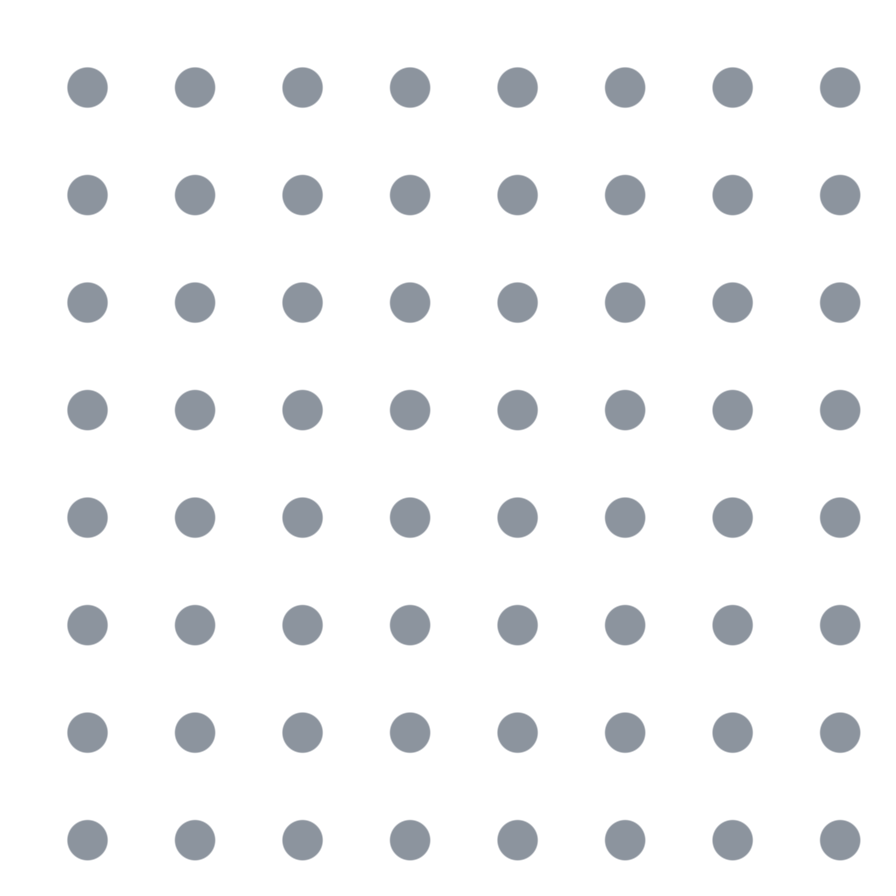
Reproduce this pattern procedurally as a three.js fragment shader.

```glsl
varying vec2 vUv;

// Signed distance to the nearest dot of an 8 by 8 grid
float dotGrid(vec2 p, vec2 firstCentre, float spacing, float radius) {
  vec2 cell = clamp(floor((p - firstCentre) / spacing + 0.5), 0.0, 7.0);
  return length(p - firstCentre - cell * spacing) - radius;
}

void main() {
  vec3 paper = vec3(1.0);
  vec3 slate = vec3(0.55, 0.58, 0.62);

  // Grid sits slightly right of and below the centre
  float dist = dotGrid(vUv, vec2(0.0977, 0.0623), 0.12, 0.0225);

  // Soft edge about one thousandth of the canvas to either side
  float ink = 1.0 - smoothstep(-0.0012, 0.0012, dist);
  gl_FragColor = vec4(mix(paper, slate, ink), 1.0);
}
```
